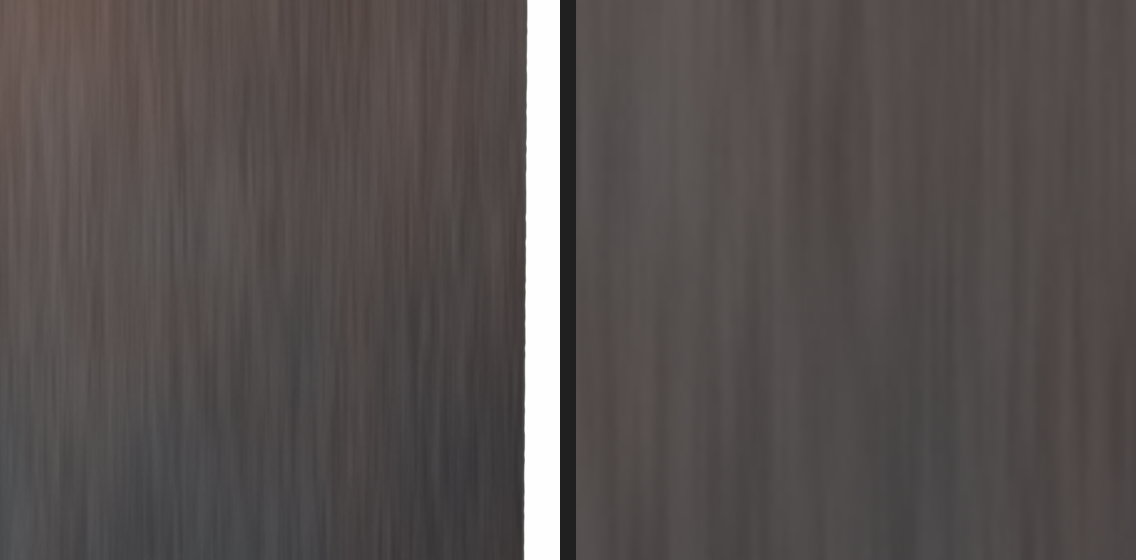
Left, the full canvas; right, a detail of the centre.
A Shadertoy shader for this texture:

```glsl
// Dark brushed metal sheet with fine vertical grain, ending at a white strip on the right.

float hash(vec2 p) {
    return fract(sin(dot(p, vec2(127.1, 311.7))) * 43758.5453);
}

// Smooth value noise from 0 to 1
float noise(vec2 p) {
    vec2 cell = floor(p);
    vec2 f = fract(p);
    f = f * f * (3.0 - 2.0 * f);
    float low = mix(hash(cell), hash(cell + vec2(1.0, 0.0)), f.x);
    float high = mix(hash(cell + vec2(0.0, 1.0)), hash(cell + vec2(1.0, 1.0)), f.x);
    return mix(low, high, f.y);
}

// Long vertical streaks, from coarse and faint to fine, centred on zero
float brushedGrain(vec2 uv) {
    float grain = 0.0;
    vec2 frequency = vec2(42.0, 3.0);
    for (int i = 0; i < 4; i++) {
        float layer = float(i);
        grain += (noise(uv * frequency + layer * 37.3) - 0.5) * (i == 2 ? 0.038 : 0.022);
        frequency *= vec2(1.75, 1.6);
    }
    return grain;
}

// Broad reflected light: warm at the top, cool at lower left, dark at lower right
vec3 sheen(vec2 uv) {
    vec3 bottom = mix(vec3(0.305, 0.307, 0.315), vec3(0.222, 0.208, 0.214), uv.x);
    vec3 top = mix(vec3(0.395, 0.345, 0.330), vec3(0.305, 0.270, 0.262), uv.x);
    vec3 color = mix(bottom, top, smoothstep(-0.1, 1.0, uv.y));
    float warmCorner = exp(-dot(uv - vec2(0.1, 1.0), uv - vec2(0.1, 1.0)) * 18.0);
    return color + vec3(0.025, 0.008, 0.002) * warmCorner;
}

void mainImage(out vec4 fragColor, in vec2 fragCoord) {
    vec2 uv = fragCoord / iResolution.xy;

    // Metal with soft blotches of brightness and warmth
    vec3 metal = sheen(uv);
    float blotch = noise(uv * vec2(7.0, 3.5) + 5.0) - 0.5;
    float warmth = noise(uv * vec2(11.0, 5.0) + 19.0) - 0.5;
    metal += blotch * 0.032;
    metal += warmth * vec3(0.016, -0.004, -0.012);
    metal += brushedGrain(uv);
    metal += (noise(uv * vec2(260.0, 130.0)) - 0.5) * 0.008;

    // Slightly leaning right edge with a thin grey-green rim
    float edge = uv.x - mix(0.9355, 0.9415, uv.y);
    edge += (noise(vec2(3.0, uv.y * 90.0)) - 0.5) * 0.001;
    float rim = smoothstep(-0.006, -0.001, edge);
    metal = mix(metal, vec3(0.32, 0.34, 0.32), rim * 0.6);

    vec3 white = vec3(0.992, 0.998, 0.994);
    float softness = max(0.0018, 0.75 / iResolution.x);
    vec3 color = mix(metal, white, smoothstep(-softness, softness, edge));
    fragColor = vec4(color, 1.0);
}
```
